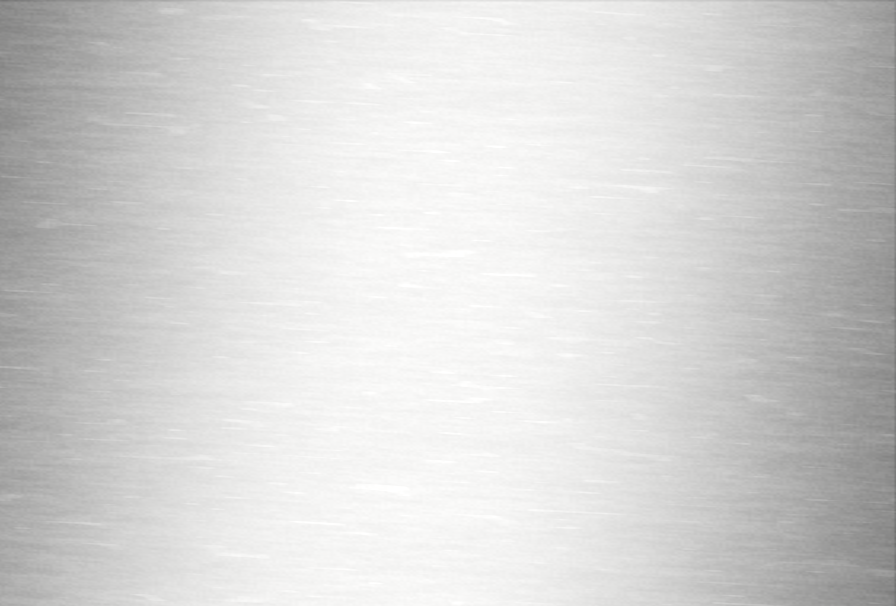
This texture is drawn by a WebGL 1 fragment shader. Its source:

```glsl
precision highp float;
uniform vec2 u_resolution;

// Broad reflection
const float PEAK = 0.968;
const float FALL_DEPTH = 0.6;
const float FALL_RATE = 3.3;
const float FALL_POWER = 2.5;
const float BAND_CENTER = 0.485;
const float BAND_LEAN = 0.10;

// Brushing: frequencies are cycles per canvas height
const float BRUSH_SLOPE = 0.05;
const vec2 LONG_FREQ = vec2(5.0, 95.0);
const vec2 MID_FREQ = vec2(14.0, 170.0);
const vec2 FINE_FREQ = vec2(42.0, 290.0);
const vec2 GRAIN_FREQ = vec2(190.0, 300.0);
const vec2 CLOUD_FREQ = vec2(3.0, 15.0);
const vec2 SCRATCH_FREQ = vec2(17.0, 150.0);
const float BRUSH_CENTER = 0.056;
const float BRUSH_EDGE = 0.105;
const float SCRATCH_GAIN = 0.055;

const vec3 WARM_TINT = vec3(1.001, 1.0, 0.996);
const float RIM_WIDTH = 0.0025;
const float RIM_SHADE = 0.07;

float hash(vec2 p) {
  vec3 q = fract(vec3(p.xyx) * 0.1031);
  q += dot(q, q.yzx + 33.33);
  return fract((q.x + q.y) * q.z);
}

float noise(vec2 p) {
  vec2 cell = floor(p);
  vec2 f = fract(p);
  f = f * f * (3.0 - 2.0 * f);
  float low = mix(hash(cell), hash(cell + vec2(1.0, 0.0)), f.x);
  float high = mix(hash(cell + vec2(0.0, 1.0)), hash(cell + vec2(1.0, 1.0)), f.x);
  return mix(low, high, f.y);
}

// Noise whose rows are shifted at random, so streak ends do not line up
float streaks(vec2 p, float seed) {
  float row = floor(p.y);
  float f = smoothstep(0.0, 1.0, fract(p.y));
  float below = noise(vec2(p.x + 60.0 * hash(vec2(row, seed)), row + seed));
  float above = noise(vec2(p.x + 60.0 * hash(vec2(row + 1.0, seed)), row + 1.0 + seed));
  return mix(below, above, f);
}

// Brightness of the curved highlight across the sheet
float reflection(vec2 uv) {
  float d = abs(uv.x - BAND_CENTER - BAND_LEAN * (uv.y - 0.5));
  float fall = FALL_DEPTH * (1.0 - exp(-FALL_RATE * pow(d, FALL_POWER) / FALL_DEPTH));
  return PEAK - fall - 0.02 * smoothstep(0.7, 1.0, uv.y);
}

// Layered brushing around zero
float brushing(vec2 p) {
  float value = 0.24 * (streaks(p * LONG_FREQ, 11.0) - 0.5);
  value += 0.32 * (streaks(p * MID_FREQ, 37.0) - 0.5);
  value += 0.30 * (streaks(p * FINE_FREQ, 71.0) - 0.5);
  value += 0.34 * (noise(p * GRAIN_FREQ + 19.0) - 0.5);
  value += 0.16 * (noise(p * CLOUD_FREQ + 53.0) - 0.5);
  return value;
}

void main() {
  vec2 uv = gl_FragCoord.xy / u_resolution;
  float aspect = u_resolution.x / u_resolution.y;
  vec2 p = vec2(uv.x * aspect, uv.y);

  // Lean the strokes gently downward, with a slight waver
  float waver = 0.006 * noise(p * vec2(2.5, 4.0));
  vec2 brushed = vec2(p.x, p.y + BRUSH_SLOPE * p.x + waver) + 2.0;

  float light = reflection(uv);
  float darkness = smoothstep(0.95, 0.6, light);
  light += brushing(brushed) * mix(BRUSH_CENTER, BRUSH_EDGE, darkness);

  // Sparse bright scratches
  float scratch = smoothstep(0.80, 0.98, streaks(brushed * SCRATCH_FREQ, 97.0));
  light += SCRATCH_GAIN * scratch * mix(0.6, 1.0, darkness);

  // Thin shaded rim at the top and right
  float rim = min((1.0 - uv.x) * aspect, 1.0 - uv.y);
  light -= RIM_SHADE * (1.0 - smoothstep(0.0, RIM_WIDTH * 2.0, rim));

  gl_FragColor = vec4(clamp(light * WARM_TINT, 0.0, 1.0), 1.0);
}
```
